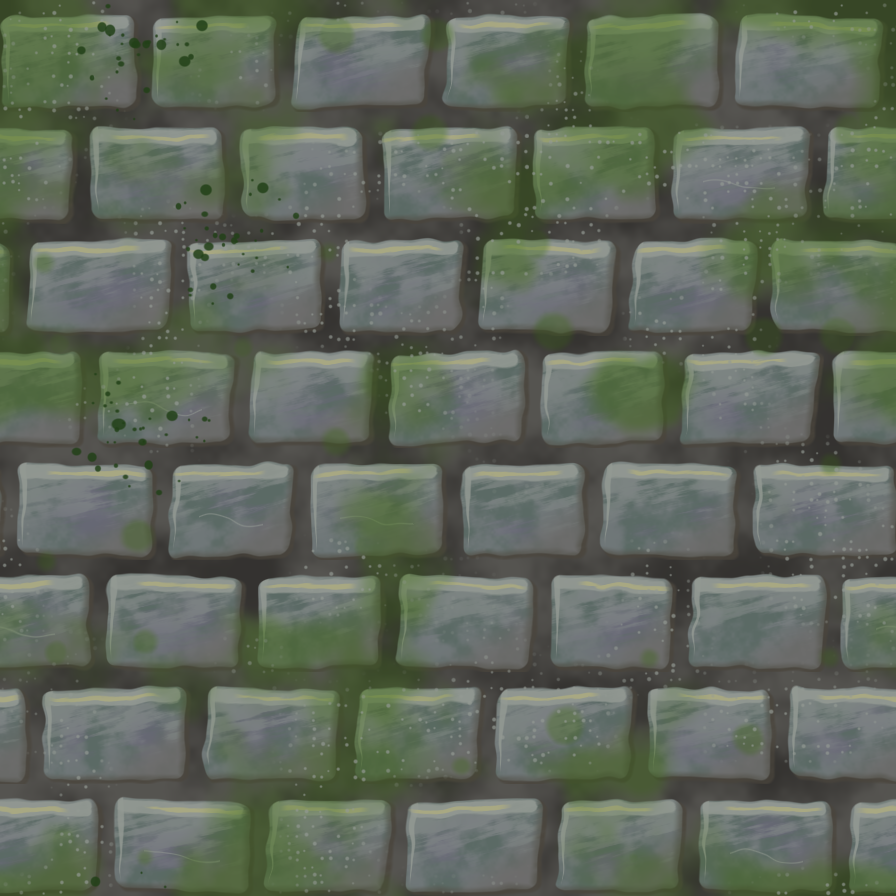
Reproduce this texture procedurally as a Shadertoy shader.

```glsl
// Hand-painted cobble wall: eight staggered rows of six uneven stones in dark mortar.
// Each stone is a skewed rounded box with brushed light, a bright top rim and brown
// shadow; moss, pale specks and dark green splatters are scattered over it. It tiles.

#define ROWS 8.0
#define PAIR_WIDTH 0.3255
#define WIDE_STONE 0.1693
#define GAP 0.0105
#define HALF_HEIGHT 0.0505
#define CORNER 0.011
#define MOSS_AMOUNT 0.62
#define SPLAT_DOTS 34
#define MORTAR_DARK vec3(0.205, 0.198, 0.188)
#define MORTAR_LIGHT vec3(0.335, 0.330, 0.315)
#define RIM_LIGHT vec3(0.575, 0.600, 0.575)
#define MOSS_GREEN vec3(0.270, 0.390, 0.150)

float hash(vec2 p) {
    vec3 q = fract(p.xyx * 0.1031);
    q += dot(q, q.yzx + 33.33);
    return fract((q.x + q.y) * q.z);
}

vec2 hash2(vec2 p) { return vec2(hash(p), hash(p + 71.7)); }

// Value noise that wraps after the given number of cells
float noise(vec2 p, float period) {
    vec2 i = floor(p), f = p - i;
    f = f * f * (3.0 - 2.0 * f);
    vec2 a = mod(i, period), b = mod(i + 1.0, period);
    return mix(mix(hash(a), hash(vec2(b.x, a.y)), f.x),
               mix(hash(vec2(a.x, b.y)), hash(b), f.x), f.y);
}

float fbm(vec2 p, float period) {
    float sum = 0.0, amp = 0.53;
    for (int i = 0; i < 4; i++) {
        sum += amp * noise(p, period);
        p *= 2.0; period *= 2.0; amp *= 0.5;
    }
    return sum;
}

float roundBox(vec2 p, vec2 halfSize, float r) {
    vec2 q = abs(p) - halfSize + r;
    return length(max(q, 0.0)) + min(max(q.x, q.y), 0.0) - r;
}

float fill(float d, float soft) { return 1.0 - smoothstep(-soft, soft, d); }

// Paints one stone over the mortar; p is measured from its centre
vec3 paintStone(vec3 col, vec2 p, vec2 h, vec2 id, float px) {
    vec2 seed = 200.0 * hash2(id + 3.0);
    vec2 lean = hash2(id + 11.0) - 0.5;
    p += vec2(p.y * (0.12 * lean.x - 0.03), -p.x * 0.07 * lean.y);
    float grain = fbm(p * 45.0 + seed, 1024.0);
    float strokes = fbm(vec2(p.x * 28.0, (p.y - 0.25 * p.x) * 170.0) + seed, 1024.0);
    vec2 q = p + 0.0055 * (vec2(noise(p * 50.0 + seed, 1024.0),
                                noise(p * 50.0 + seed.yx, 1024.0)) - 0.5);
    vec2 t = q / h;
    float body = roundBox(q, h, CORNER);

    // Brown shadow strokes below and to the right
    float shade = roundBox(q - vec2(0.004, -0.003), h + 0.001, CORNER);
    col = mix(col, vec3(0.29, 0.27, 0.235), fill(shade, 0.002) * (0.5 + 0.5 * strokes));

    // Body: teal to blue grey, violet strokes, warm grey at the lower right
    vec3 stone = mix(vec3(0.355, 0.415, 0.395), vec3(0.435, 0.465, 0.470), smoothstep(0.25, 0.7, grain));
    float violet = smoothstep(0.40, 0.70, 0.5 * strokes + 0.5 * noise(p * 22.0 + seed.yx, 1024.0));
    stone = mix(stone, vec3(0.415, 0.405, 0.475), 0.75 * violet * smoothstep(1.0, 0.4, length(t)));
    stone = mix(stone, vec3(0.425, 0.415, 0.410), 0.8 * smoothstep(0.3, 1.4, t.x - t.y));
    float dry = smoothstep(0.42, 0.62, 0.55 * strokes + 0.3 * grain + 0.17 * t.y - 0.06 * t.x + 0.07);
    stone = mix(stone, vec3(0.520, 0.550, 0.535), 0.62 * dry * smoothstep(-0.9, 0.4, t.y));
    float edge = max(smoothstep(0.010, 0.0, h.x - q.x), smoothstep(0.008, 0.0, q.y + h.y));
    stone = mix(stone, vec3(0.33, 0.325, 0.295), edge * (0.4 + 0.5 * strokes));

    // Bright rim along the top, a tapering one on the left, and a yellow streak
    float top = roundBox(q - vec2(-0.002, h.y - 0.0095), vec2(h.x - 0.005, 0.0075), 0.006);
    stone = mix(stone, RIM_LIGHT, 0.88 * fill(top + 0.004 * (strokes - 0.5), 0.0015));
    float left = abs(q.x + h.x - 0.006) - 0.0032 * smoothstep(-1.0, 0.9, t.y + 0.6 * (grain - 0.5));
    stone = mix(stone, RIM_LIGHT, 0.85 * fill(left, 0.001) * smoothstep(-0.9, -0.6, t.y) * fill(top - 0.09, px));
    float span = smoothstep(0.8, 0.6, abs(t.x + 0.5 * lean.y + 0.05));
    float streak = abs(q.y - h.y + 0.010 - 0.04 * lean.x * q.x) - 0.0042 * strokes;
    stone = mix(stone, vec3(0.690, 0.680, 0.490), 0.75 * span * fill(streak, 0.001));

    // Thin scratch on a few stones
    float scratch = abs(q.y + 0.012 + 0.006 * sin(q.x * 60.0)) - 0.0007;
    stone = mix(stone, RIM_LIGHT, 0.6 * step(0.84, hash(id + 29.0)) * fill(scratch, px) * step(abs(t.x), 0.55));
    return mix(col, stone, fill(body, max(px, 0.0012)));
}

void mainImage(out vec4 fragColor, in vec2 fragCoord) {
    float px = 1.0 / iResolution.y;
    vec2 uv = fract(fragCoord * px);

    // Mortar
    float cloud = fbm(uv * 14.0, 14.0);
    vec3 col = mix(MORTAR_DARK, MORTAR_LIGHT, smoothstep(0.22, 0.78, cloud));

    // Row stagger, then wide and narrow stones in pairs; the last pair fills the row
    float row = floor((1.0 - uv.y) * ROWS);
    float shift = 0.0046 * row - 0.008 + 0.094 * mod(row, 2.0) + 0.199 * float(mod(row, 4.0) == 2.0);
    float x = fract(uv.x - shift);
    float pair = min(floor(x / PAIR_WIDTH), 2.0);
    float second = step(WIDE_STONE, x - pair * PAIR_WIDTH);
    float start = pair * PAIR_WIDTH + second * WIDE_STONE;
    float end = second < 0.5 ? start + WIDE_STONE : (pair > 1.5 ? 1.0 : (pair + 1.0) * PAIR_WIDTH);
    vec2 id = vec2(2.0 * pair + second, row);
    vec2 centre = vec2(0.5 * (start + end), 1.0 - (row + 0.55) / ROWS);
    col = paintStone(col, vec2(x, uv.y) - centre, vec2(0.5 * (end - start) - GAP, HALF_HEIGHT), id, px);

    // Soft moss clouds and round dabs
    float moss = smoothstep(0.54, 0.76, fbm(uv * 7.0 + 2.0, 7.0));
    vec2 cell = floor(uv * 9.0), rnd = hash2(cell + 5.0);
    float dab = length(fract(uv * 9.0) - 0.3 - 0.4 * rnd) - 0.06 - 0.12 * rnd.y + 0.12 * (cloud - 0.5);
    moss = max(moss, 0.75 * step(0.68, hash(cell + 40.0)) * fill(dab, 0.05));
    col = mix(col, MOSS_GREEN * (0.65 + 0.9 * col.g), MOSS_AMOUNT * moss);

    // Pale specks gathered in patches
    vec2 dust = floor(uv * 110.0), spot = hash2(dust);
    float speck = length(fract(uv * 110.0) - 0.3 - 0.4 * spot) - 0.10 - 0.15 * spot.x;
    float dusty = smoothstep(0.55, 0.8, noise(uv * 11.0 + 4.0, 11.0));
    col = mix(col, RIM_LIGHT, 0.7 * dusty * step(0.72, hash(dust + 9.0)) * fill(speck, 110.0 * px));

    // Dark green splatter clusters
    for (int i = 0; i < 3 * SPLAT_DOTS; i++) {
        float n = float(i), k = mod(n, 3.0);
        vec2 a = hash2(vec2(n, 17.0)), b = hash2(vec2(n, 53.0));
        vec2 pos = vec2(0.15 + 0.10 * mod(k, 2.0), 0.52 + 0.215 * k);
        pos += 0.085 * a.x * vec2(cos(6.2832 * a.y), sin(6.2832 * a.y));
        vec2 d = fract(uv - pos + 0.5) - 0.5;
        float blot = length(d * vec2(0.8 + 0.4 * b.y, 1.0)) - 0.0012 - 0.0055 * b.x * b.x * b.x;
        col = mix(col, vec3(0.13, 0.25, 0.09), 0.85 * fill(blot, px));
    }
    fragColor = vec4(col, 1.0);
}
```
